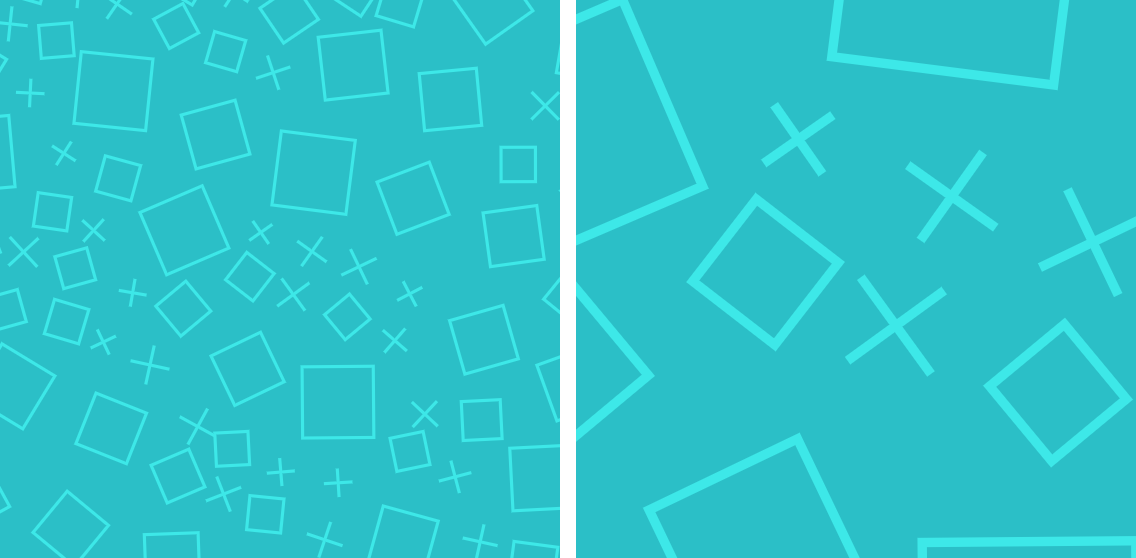
Left: the whole. Right: its middle third, enlarged.
A Shadertoy shader for this pattern:

```glsl
// Scatter of thin outlined squares and crosses on a flat turquoise ground.
// A tilted grid gives each cell one large shape or four small ones; every
// shape gets a hashed offset, size and turn and is drawn by its distance.

const vec3 GROUND = vec3(0.17, 0.75, 0.78);
const vec3 LINE = vec3(0.24, 0.91, 0.91);
const float HALF_STROKE = 0.0028;      // all lengths in canvas heights
const float CELL = 0.19;
const float GRID_TILT = 0.36;
const float LARGE_SHARE = 0.45;        // cells holding one large shape
const float LARGE_SQUARE_SHARE = 0.72;
const float FLIP_SHARE = 0.18;         // small shapes breaking the alternation
const float JITTER_LARGE = 0.022;
const float JITTER_SMALL = 0.026;
const vec2 LARGE_SQUARE = vec2(0.048, 0.069);  // half side, min and max
const vec2 SMALL_SQUARE = vec2(0.029, 0.040);
const vec2 LARGE_CROSS = vec2(0.046, 0.064);   // arm length, min and max
const vec2 SMALL_CROSS = vec2(0.025, 0.038);
const float QUARTER_TURN = 1.5707963;

float hash(vec2 p, float salt) {
    return fract(sin(dot(p, vec2(127.1, 311.7)) + salt * 74.7) * 43758.5453);
}

mat2 rotation(float angle) {
    float c = cos(angle), s = sin(angle);
    return mat2(c, s, -s, c);
}

float squareOutline(vec2 p, float halfSide) {
    p = abs(p);
    return abs(max(p.x, p.y) - halfSide) - HALF_STROKE;
}

float crossShape(vec2 p, float arm) {
    p = abs(p);
    return max(max(p.x, p.y) - arm, min(p.x, p.y) - HALF_STROKE);
}

// Distance to one shape whose slot is centred on the origin of p
float shapeDistance(vec2 p, vec2 id, bool isSquare, vec2 sizeRange, float jitter) {
    p -= (vec2(hash(id, 1.0), hash(id, 2.0)) - 0.5) * jitter;
    p = rotation(hash(id, 3.0) * QUARTER_TURN) * p;
    float r = hash(id, 4.0);
    float size = mix(sizeRange.x, sizeRange.y, r * r);
    return isSquare ? squareOutline(p, size) : crossShape(p, size);
}

// Nearest shape among those of one grid cell
float cellDistance(vec2 p, vec2 cell) {
    if (hash(cell, 5.0) < LARGE_SHARE) {
        bool isSquare = hash(cell, 6.0) < LARGE_SQUARE_SHARE;
        vec2 range = isSquare ? LARGE_SQUARE : LARGE_CROSS;
        return shapeDistance(p - (cell + 0.5) * CELL, cell, isSquare, range, JITTER_LARGE);
    }
    float d = 1.0;
    for (int i = 0; i < 4; i++) {
        vec2 slot = cell * 2.0 + vec2(i % 2, i / 2);
        vec2 id = slot + 57.3;
        // Squares alternate with crosses, apart from a few random flips
        bool isSquare = mod(slot.x + slot.y, 2.0) < 0.5;
        if (hash(id, 6.0) < FLIP_SHARE) isSquare = !isSquare;
        vec2 range = isSquare ? SMALL_SQUARE : SMALL_CROSS;
        vec2 center = (slot + 0.5) * CELL * 0.5;
        d = min(d, shapeDistance(p - center, id, isSquare, range, JITTER_SMALL));
    }
    return d;
}

void mainImage(out vec4 fragColor, in vec2 fragCoord) {
    float pixel = 1.0 / iResolution.y;
    vec2 p = rotation(GRID_TILT) * (fragCoord * pixel) + 3.0 * CELL;

    // Shapes may reach into neighbouring cells
    vec2 home = floor(p / CELL);
    float d = 1.0;
    for (int y = -1; y <= 1; y++)
        for (int x = -1; x <= 1; x++)
            d = min(d, cellDistance(p, home + vec2(x, y)));

    float ink = clamp(0.5 - d / pixel, 0.0, 1.0);
    fragColor = vec4(mix(GROUND, LINE, ink), 1.0);
}
```
